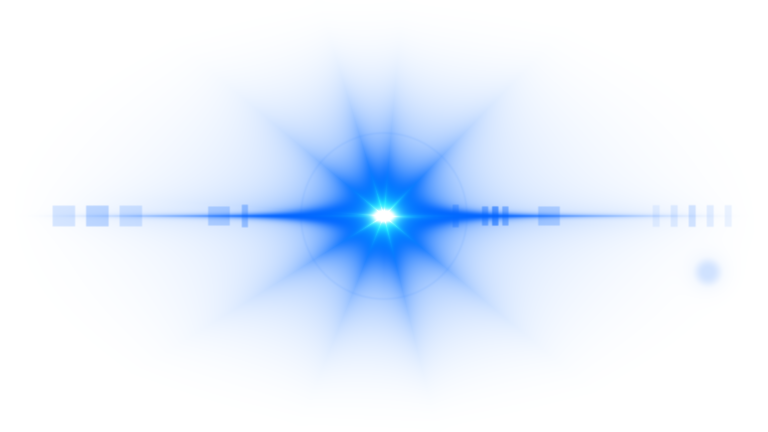
Reproduce this background procedurally as a WebGL 1 fragment shader.

```glsl
precision highp float;

uniform vec2 u_resolution;

const vec3 WHITE = vec3(1.0);
const vec3 BLUE = vec3(0.0, 0.38, 1.0);
const vec3 CYAN = vec3(0.05, 0.92, 1.0);

// Lengths are in canvas heights, measured from the centre
const vec2 HAZE_SIZE = vec2(0.92, 0.51);
const float GLOW_RADIUS = 0.14;
const float GLOW_FALLOFF = 2.2;
const float CORE_RADIUS = 0.043;
const float HOT_RADIUS = 0.021;
const float RING_RADIUS = 0.192;
const float RING_WIDTH = 0.003;
const float RAY_STEP = 0.628319;
const float RAY_WIDTH = 0.13;
const float SPARK_WIDTH = 0.07;
const float STREAK_WIDTH = 0.003;
const float BAR_SOFTNESS = 0.003;
const vec2 GHOST_CENTER = vec2(0.75, -0.13);

// Uneven fan of ten rays, sharp along each axis
float rays(float angle, float width) {
  float sum = 0.0;
  for (int i = 0; i < 10; i++) {
    float k = float(i);
    float lean = 0.35 * exp(-(k - 1.6) * (k - 1.6)) - 0.07;
    float d = angle - k * RAY_STEP - lean;
    d = abs(atan(sin(d), cos(d)));
    sum += (0.8 + 0.2 * sin(k * 2.4)) * exp(-d / width);
  }
  return sum;
}

// Row of soft upright bars, strongest in the middle of the row
float barRow(vec2 p, float start, float pitch, float count, vec2 halfSize) {
  float sum = 0.0;
  for (int i = 0; i < 5; i++) {
    float k = float(i);
    if (k >= count) break;
    vec2 d = abs(p - vec2(start + k * pitch, 0.0)) - halfSize;
    vec2 cover = 1.0 - smoothstep(-BAR_SOFTNESS, BAR_SOFTNESS, d);
    sum += cover.x * cover.y / (1.0 + 0.6 * abs(k - 0.5 * (count - 1.0)));
  }
  return sum;
}

// Thin horizontal flare that swells towards the centre
float streak(vec2 p) {
  vec2 a = abs(p);
  float width = STREAK_WIDTH + 0.02 * exp(-a.x / 0.1);
  float strength = 0.16 + 25.0 * exp(-a.x / 0.12);
  float line = strength * exp(-a.y / width);
  float veil = 0.09 * exp(-a.y / 0.03);
  return (line + veil) * (1.0 - smoothstep(0.5, 0.86, a.x));
}

float bars(vec2 p) {
  float sum = 0.26 * barRow(p, -0.741, 0.0775, 3.0, vec2(0.026, 0.024));
  sum += 0.32 * barRow(p, -0.382, 0.764, 2.0, vec2(0.025, 0.022));
  sum += 0.45 * barRow(p, -0.322, 0.488, 2.0, vec2(0.007, 0.026));
  sum += 0.75 * barRow(p, 0.234, 0.0235, 3.0, vec2(0.007, 0.022));
  sum += 0.17 * barRow(p, 0.63, 0.0417, 5.0, vec2(0.008, 0.025));
  return sum;
}

void main() {
  vec2 p = (gl_FragCoord.xy - 0.5 * u_resolution) / u_resolution.y;
  float r = max(length(p), 0.001);
  float angle = atan(p.y, p.x + 0.00001);

  // Blue glow with lobes, fading out in an ellipse
  float fade = 1.0 - smoothstep(0.4, 1.0, length(p / HAZE_SIZE));
  float lobes = 0.62 + 0.85 * rays(angle, RAY_WIDTH);
  float energy = pow(GLOW_RADIUS / r, GLOW_FALLOFF) * lobes * fade;
  energy += 0.02 * fade;

  // Lens details
  float ringOffset = (r - RING_RADIUS) / RING_WIDTH;
  energy += 0.06 * exp(-ringOffset * ringOffset);
  energy += streak(p) + bars(p);
  float ghost = length(p - GHOST_CENTER);
  energy += 0.13 * (1.0 - smoothstep(0.01, 0.04, ghost));
  energy += 0.07 * exp(-ghost * ghost / 0.0016);

  // Cyan core with sparks and a short bright line
  float sparks = 0.6 + 0.9 * rays(angle, SPARK_WIDTH);
  float core = pow(CORE_RADIUS / r, 2.6) * sparks;
  core += 1.2 * exp(-abs(p.y) / 0.004 - abs(p.x) / 0.05);

  // White-hot centre, wider than tall
  float hotDistance = max(length(p * vec2(0.7, 1.15)), 0.001);
  float hot = pow(HOT_RADIUS / hotDistance, 4.0) * sparks;

  vec3 color = mix(WHITE, BLUE, 1.0 - exp(-energy));
  color = mix(color, CYAN, 1.0 - exp(-core));
  color = mix(color, WHITE, 1.0 - exp(-hot));
  gl_FragColor = vec4(color, 1.0);
}
```
